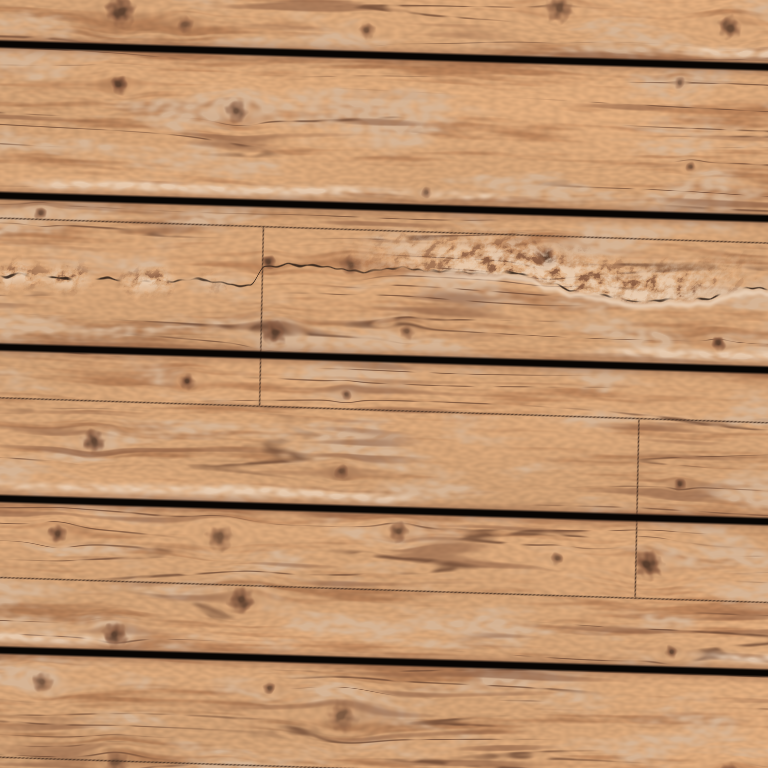
Give the GLSL for this texture, as a WebGL 1 fragment shader.

```glsl
precision highp float;
uniform vec2 u_resolution;

const float PLANK_PITCH = 0.1973;
const float PLANK_START = 0.0573;
const float PLANK_SLOPE = 0.030;
const float GAP_HALF = 0.0047;
const float SEAM_PITCH = 0.2340;
const float SEAM_START = 0.2840;
const float SEAM_SLOPE = 0.0325;
const float SEAM_HALF = 0.0009;
const float SEAM_DASHES = 190.0;
const float JOINT_START = 0.343;
const float JOINT_STEP = 0.489;
const float KNOT_COLUMNS = 5.0;
const float KNOT_CHANCE = 0.62;
const float CRACKED_PLANK = 1.0;

const vec3 WOOD = vec3(0.835, 0.64, 0.465);
const vec3 WOOD_DEEP = vec3(0.70, 0.49, 0.335);
const vec3 WEATHERED = vec3(0.84, 0.71, 0.59);
const vec3 CHALK = vec3(0.93, 0.83, 0.73);
const vec3 BROWN = vec3(0.53, 0.35, 0.25);
const vec3 KNOT_DARK = vec3(0.29, 0.20, 0.145);
const vec3 SHADOW = vec3(0.03, 0.018, 0.012);

float hash(vec2 c) {
  return fract(sin(dot(c, vec2(127.1, 311.7))) * 43758.5);
}

float cornerSlope(vec2 cell, vec2 d) {
  float a = 6.2832 * hash(cell);
  return dot(vec2(cos(a), sin(a)), d);
}

// Gradient noise, roughly -0.7 to 0.7
float noise(vec2 p) {
  vec2 c = floor(p), f = p - c, e = vec2(1.0, 0.0);
  vec2 s = f * f * f * (f * (f * 6.0 - 15.0) + 10.0);
  return mix(mix(cornerSlope(c, f), cornerSlope(c + e.xy, f - e.xy), s.x),
             mix(cornerSlope(c + e.yx, f - e.yx), cornerSlope(c + e.xx, f - e.xx), s.x), s.y);
}

float fbm(vec2 p) {
  float sum = 0.0, amp = 0.6;
  for (int i = 0; i < 4; i++) {
    sum += amp * noise(p);
    p = p * 2.03 + 17.3;
    amp *= 0.55;
  }
  return sum;
}

float band(float d, float halfWidth, float blur) {
  return 1.0 - smoothstep(halfWidth - blur, halfWidth + blur, abs(d));
}

float bell(float d, float width) {
  return exp(-d * d / (width * width));
}

// Knots of one plank: x = grain displacement, y = halo, z = core
vec3 knots(float x, float t, float plank) {
  vec3 result = vec3(0.0);
  for (int i = -1; i <= 1; i++) {
    for (int j = 0; j < 2; j++) {
      vec2 cell = vec2(floor(x * KNOT_COLUMNS) + float(i), float(j));
      vec2 seed = cell + vec2(3.0, plank * 2.0 + 41.0);
      vec2 jitter = vec2(hash(seed + 7.7), hash(seed + 19.1)) * 0.6 + 0.2;
      vec2 center = (cell + jitter) / vec2(KNOT_COLUMNS, 2.0);
      vec2 d = vec2(x - center.x, (t - center.y) * PLANK_PITCH);
      float size = hash(seed + 31.3);
      float radius = mix(0.0065, 0.0185, size * size);
      float present = step(hash(seed), KNOT_CHANCE);
      float r = length(d) / radius + 0.5 * noise(d * 110.0 + seed);
      float tint = present * mix(0.55, 1.0, hash(seed + 53.9));
      vec2 e = d / (radius * vec2(2.8, 1.8));
      result.x += present * d.y * 0.75 * exp(-dot(e, e));
      result.y = max(result.y, tint * (1.0 - smoothstep(0.6, 1.25, r)));
      result.z = max(result.z, tint * (1.0 - smoothstep(0.1, 0.75, r)));
    }
  }
  return result;
}

// Long split with frayed fibres above it
vec3 addCrack(vec3 color, float x, float t) {
  float path = 0.41 + 0.15 * smoothstep(0.62, 0.84, x) - 0.09 * smoothstep(0.88, 1.0, x)
             + 0.12 * (1.0 - smoothstep(0.325, 0.345, x));
  path += 0.05 * noise(vec2(x * 14.0, 4.0)) + 0.025 * noise(vec2(x * 60.0, 9.0));
  float off = (t - path) * PLANK_PITCH;
  float tuft = fbm(vec2(x * 55.0 + off * 20.0, off * 60.0));
  float left = 1.0 - smoothstep(0.24, 0.32, x);
  float frayed = smoothstep(0.40, 0.66, x) * (1.0 - smoothstep(0.84, 1.02, x));
  float above = smoothstep(-0.065, -0.02, off) * (1.0 - smoothstep(-0.002, 0.006, off));
  float fray = max(frayed * above, left * bell(off, 0.014) * smoothstep(-0.2, 0.2, noise(vec2(x * 18.0, 3.0))));
  color = mix(color, CHALK, fray * smoothstep(-0.15, 0.25, tuft) * 0.8);
  color = mix(color, BROWN, fray * smoothstep(0.08, 0.3, -tuft) * 0.9);
  color = mix(color, CHALK, bell(off - 0.006, 0.0045) * smoothstep(0.50, 0.64, x) * 0.8);
  float broken = smoothstep(-0.08, 0.22, noise(vec2(x * 32.0, 2.0)));
  float strength = mix(1.0, broken, max(left, smoothstep(0.40, 0.60, x)));
  float width = 0.0007 + 0.0026 * abs(noise(vec2(x * 40.0, 6.0)));
  return mix(color, KNOT_DARK * 0.65, band(off, width, 0.0012) * strength * 0.9);
}

void main() {
  vec2 p = gl_FragCoord.xy / u_resolution;
  float px = 1.0 / min(u_resolution.x, u_resolution.y);
  float x = p.x, down = 1.0 - p.y;
  float across = (down - PLANK_SLOPE * x - PLANK_START) / PLANK_PITCH;
  float plank = floor(across), t = across - plank;

  // Grain flowing around the knots
  vec3 knot = knots(x, t, plank);
  float y = t * PLANK_PITCH - knot.x + 0.010 * noise(vec2(x * 3.0, t * 2.0 + plank * 5.0));
  vec2 g = vec2(x + plank * 7.31, y + plank * 3.17);
  float tone = fbm(g * vec2(2.6, 30.0)) + 0.30 * noise(g * vec2(12.0, 150.0));
  vec3 color = mix(WOOD, WOOD_DEEP, smoothstep(-0.02, 0.44, tone));
  color *= 1.0 + 0.09 * noise(g * vec2(85.0, 190.0)) + 0.08 * noise(g * vec2(2.0, 7.0));

  // Broken dark checks, soft streaks and chalky patches
  float wear = smoothstep(-0.02, 0.34, fbm(g * vec2(5.0, 19.0) + 31.0));
  float grit = 0.65 + 1.0 * noise(g * vec2(60.0, 110.0));
  color = mix(color, WEATHERED, clamp(wear * grit * 1.2, 0.0, 0.9));
  float zone = smoothstep(-0.08, 0.22, noise(g * vec2(2.6, 14.0) + 8.0));
  float breaks = smoothstep(-0.3, 0.15, noise(g * vec2(26.0, 70.0)));
  float veins = band(noise(g * vec2(1.4, 38.0)), 0.026, 0.026) * zone * breaks;
  float streaks = smoothstep(0.12, 0.42, noise(g * vec2(5.0, 80.0) + 5.0)) * zone;
  color = mix(color, BROWN, streaks * 0.55);
  color = mix(color, BROWN * 0.8, veins * 0.75);
  float rim = bell(t - 0.91 - 0.04 * noise(vec2(x * 5.0, plank)), 0.03);
  float rimZone = smoothstep(0.02, 0.30, noise(vec2(x * 3.5 + plank * 4.7, 2.5)));
  color = mix(color, CHALK, clamp(rim * rimZone * (grit + 0.1), 0.0, 0.8));

  color = mix(color, BROWN, knot.y * 0.85);
  color = mix(color, KNOT_DARK, knot.z * 0.8);
  if (plank == CRACKED_PLANK) color = addCrack(color, x, t);

  // Thin dashed seams with one staggered joint per course
  float course = (down - SEAM_SLOPE * x - SEAM_START) / SEAM_PITCH;
  float row = floor(course);
  float seam = band((course - floor(course + 0.5)) * SEAM_PITCH, SEAM_HALF, px) * step(-0.5, course);
  float jointX = JOINT_START + JOINT_STEP * row - 0.005 * (course - row);
  seam = max(seam, band(x - jointX, SEAM_HALF, px) * step(0.0, row));
  float dash = 0.72 + 0.22 * sin(6.2832 * SEAM_DASHES * (x + down));
  color = mix(color, KNOT_DARK, seam * dash);

  // Shaded plank edges and open gaps with a soft lip
  float gap = (across - floor(across + 0.5)) * PLANK_PITCH;
  color = mix(color, BROWN, 0.6 * bell(gap, 0.0095));
  color = mix(color, SHADOW, band(gap, GAP_HALF, max(px, 0.0022)));
  gl_FragColor = vec4(color, 1.0);
}
```
